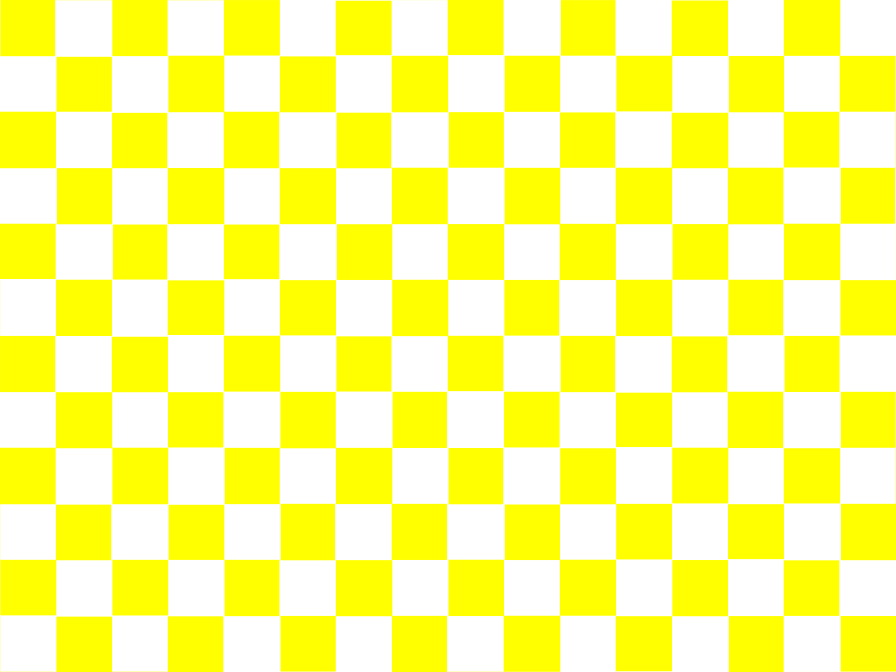
Write a Shadertoy shader that draws this pattern.

```glsl
// Yellow and white checkerboard, 16 by 12 squares, with very slightly uneven edges.

const vec2 GRID = vec2(16.0, 12.0);
const vec3 WHITE = vec3(1.0);
const vec3 YELLOW = vec3(1.0, 1.0, 0.0);
const float MIN_INSET = -0.005; // in cells; negative grows the square
const float MAX_INSET = 0.018;

// Two random values per cell
vec2 hash22(vec2 p) {
    vec3 q = fract(p.xyx * vec3(0.1031, 0.1030, 0.0973));
    q += dot(q, q.yzx + 33.33);
    return fract((q.xx + q.yz) * q.zy);
}

// Small random shift of two edges of a cell
vec2 edgeInset(vec2 cell, float seed) {
    vec2 h = hash22(cell + seed);
    return mix(vec2(MIN_INSET), vec2(MAX_INSET), h * h);
}

// Share of a pixel at p that lies inside the box lo..hi
float boxCoverage(vec2 p, vec2 lo, vec2 hi, vec2 pixel) {
    vec2 overlap = min(p + 0.5 * pixel, hi) - max(p - 0.5 * pixel, lo);
    vec2 share = clamp(overlap / pixel, 0.0, 1.0);
    return share.x * share.y;
}

// Coverage by the coloured squares, with cells wrapped around the canvas
float checkerCoverage(vec2 p, vec2 grid, vec2 pixel) {
    vec2 base = floor(p);
    float coverage = 0.0;
    for (int y = -1; y <= 1; y++) {
        for (int x = -1; x <= 1; x++) {
            vec2 cell = base + vec2(x, y);
            vec2 id = mod(cell, grid);
            float filled = mod(id.x + id.y, 2.0);
            vec2 lo = cell + edgeInset(id, 3.7);
            vec2 hi = cell + 1.0 - edgeInset(id, 41.3);
            coverage += filled * boxCoverage(p, lo, hi, pixel);
        }
    }
    return min(coverage, 1.0);
}

void mainImage(out vec4 fragColor, in vec2 fragCoord) {
    vec2 pixel = GRID / iResolution.xy;
    float coverage = checkerCoverage(fragCoord * pixel, GRID, pixel);
    fragColor = vec4(mix(WHITE, YELLOW, coverage), 1.0);
}
```
